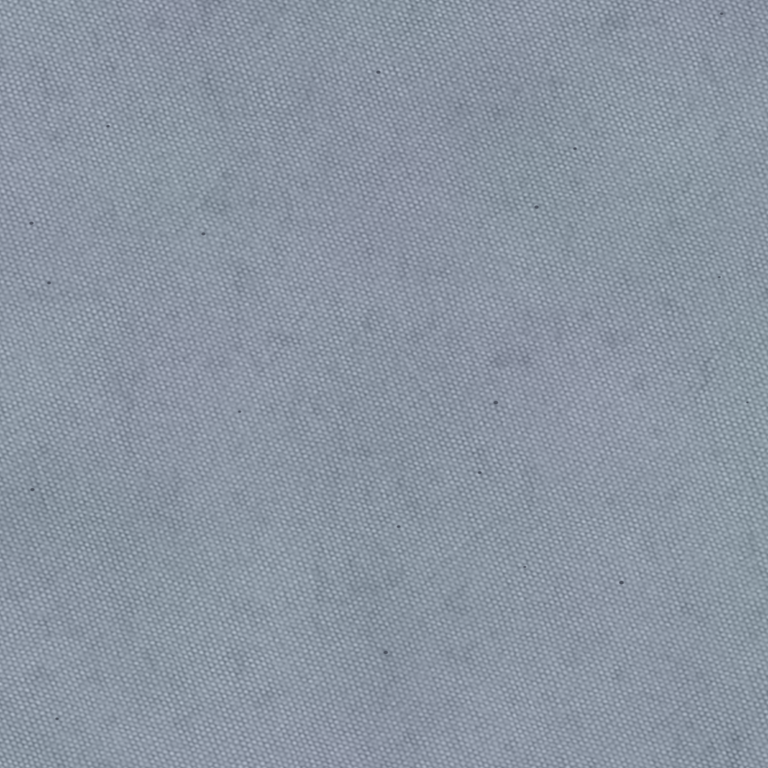
Give the GLSL for this texture, as a Shadertoy shader.

```glsl
// Worn blue-grey canvas cloth: tilted fine weave, soft stains, dark specks and faint creases.
#define CLOTH_COLOR vec3(0.546, 0.587, 0.638)
#define STAIN_TINT vec3(0.006, -0.006, 0.005)
#define WEAVE_COUNT vec2(116.0, 84.0)
#define WEAVE_TILT -0.26
#define WEAVE_DEPTH 0.080
#define GRAIN_DEPTH 0.065
#define STAIN_DEPTH 0.055
#define SMUDGE_DEPTH 0.040
#define SPECK_GRID 9.0
#define SPECK_SHARE 0.26
#define CREASE_COUNT 9

const float TAU = 6.2831853;

float hash(vec2 p) {
    vec3 q = fract(vec3(p.xyx) * 0.1031);
    q += dot(q, q.yzx + 33.33);
    return fract((q.x + q.y) * q.z);
}

vec2 hash2(vec2 p) {
    return vec2(hash(p), hash(p + 57.3));
}

float noise(vec2 p) {
    vec2 cell = floor(p), f = fract(p);
    f = f * f * (3.0 - 2.0 * f);
    float low = mix(hash(cell), hash(cell + vec2(1, 0)), f.x);
    float high = mix(hash(cell + vec2(0, 1)), hash(cell + vec2(1, 1)), f.x);
    return mix(low, high, f.y);
}

float fbm(vec2 p) {
    float sum = 0.0, weight = 0.5;
    for (int i = 0; i < 4; i++) {
        sum += weight * noise(p);
        p = mat2(1.6, 1.2, -1.2, 1.6) * p + 7.1;
        weight *= 0.5;
    }
    return sum / 0.9375;
}

// Staggered rows of oval knots, each row parted from the next by a dark groove
float weave(vec2 p) {
    float c = cos(WEAVE_TILT), s = sin(WEAVE_TILT);
    vec2 wobble = vec2(noise(p * 14.0), noise(p * 14.0 + 31.0)) - 0.5;
    wobble += 0.4 * (vec2(noise(p * 50.0 + 9.0), noise(p * 50.0 + 77.0)) - 0.5);
    vec2 thread = mat2(c, -s, s, c) * (p + 0.004 * wobble) * WEAVE_COUNT;
    // Scale after turning, so that the rows keep their tilt
    thread = (mat2(c, -s, s, c) * (p + 0.004 * wobble)) * WEAVE_COUNT;
    vec2 phase = thread * TAU;
    float knots = 0.52 * cos(phase.x + phase.y) + 0.40 * cos(phase.x - phase.y);
    float rows = 0.46 * cos(2.0 * phase.y + 0.5);
    float relief = knots + rows;
    relief -= 0.14 * (relief * relief - 0.32);
    return relief * (0.6 + 0.8 * noise(thread * vec2(1.0, 2.0)));
}

// Sparse dark specks, at most one in each grid cell
float specks(vec2 p, float pixel) {
    vec2 cell = floor(p * SPECK_GRID);
    vec2 center = (cell + 0.15 + 0.7 * hash2(cell + 11.0)) / SPECK_GRID;
    float radius = mix(0.0010, 0.0025, hash(cell + 23.0));
    float d = length((p - center) * vec2(0.85, 1.1)) - radius;
    float present = step(hash(cell + 41.0), SPECK_SHARE);
    return present * (1.0 - smoothstep(-pixel, pixel, d));
}

// Faint straight folds: a light ridge beside a thin shadow
float creases(vec2 p) {
    float shade = 0.0;
    for (int i = 0; i < CREASE_COUNT; i++) {
        vec2 seed = vec2(float(i) * 3.7, 19.0);
        float angle = mix(0.55, 1.05, hash(seed + 5.0));
        if (i % 3 == 0) angle = -angle * 1.5;
        vec2 along = vec2(cos(angle), sin(angle));
        vec2 q = p - hash2(seed);
        float across = dot(q, vec2(-along.y, along.x));
        across += 0.008 * (noise(p * 18.0 + seed) - 0.5);
        float halfLength = mix(0.04, 0.13, hash(seed + 9.0));
        float reach = 1.0 - smoothstep(0.3, 1.0, abs(dot(q, along)) / halfLength);
        float ridge = exp(-pow(abs(across) / 0.003, 2.0));
        float shadow = exp(-pow(abs(across + 0.005) / 0.003, 2.0));
        shade += reach * (0.020 * ridge - 0.025 * shadow);
    }
    return shade;
}

void mainImage(out vec4 fragColor, in vec2 fragCoord) {
    vec2 p = fragCoord / iResolution.y;
    float pixel = 1.0 / iResolution.y;

    // Broad stains and hue drift
    float stain = fbm(p * 6.0 + 3.0) - 0.5;
    float drift = noise(p * 4.0 + 63.0) + 0.5 * noise(p * 9.0 + 17.0) - 0.75;
    vec3 color = CLOTH_COLOR + STAIN_DEPTH * stain + STAIN_TINT * drift * 1.6;

    // Small upright smudges
    float smudge = smoothstep(0.58, 0.90, fbm(p * vec2(48.0, 34.0) + 80.0));
    color -= SMUDGE_DEPTH * smudge;

    // Weave relief, uneven in strength, with fibre grain
    float wear = 0.75 + 0.5 * fbm(p * 7.0 + 45.0);
    color += WEAVE_DEPTH * wear * weave(p);
    color += GRAIN_DEPTH * (noise(p * 300.0) - 0.5);

    color += creases(p);
    color = mix(color, vec3(0.20, 0.22, 0.27), 0.75 * specks(p, pixel));
    fragColor = vec4(clamp(color, 0.0, 1.0), 1.0);
}
```
